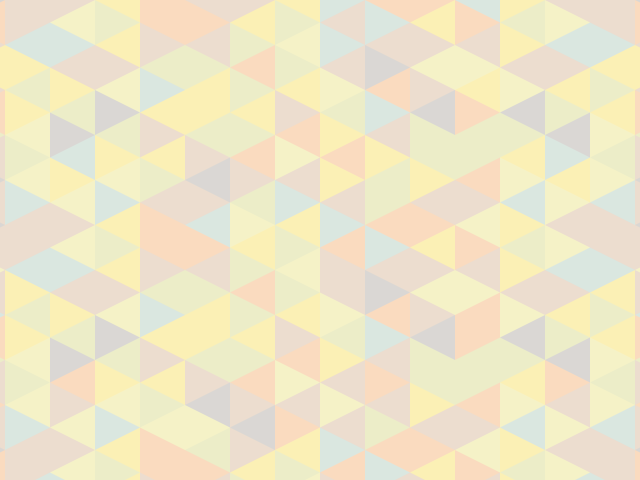
Give the GLSL for this pattern, as a Shadertoy shader.

```glsl
// Pastel mosaic of sideways triangles in vertical columns, mirrored at the outer edges.
#define TILE 0.09375      // triangle side and column width, in canvas heights
#define ROW_SHIFT 0.16667 // vertical offset of the lattice, in tiles
#define REPEAT_ROWS 5.0   // tiles before a column repeats
#define INNER_COLS 4.0    // columns each side of the centre that are not mirrored
#define DIAMOND_COL 3.0   // seam where triangles pair into diamonds
#define DIAMOND_RATE 0.6  // share of paired triangles on that seam
#define REROLL_RATE 0.15  // share of tiles that change between repeats
#define SEED 4.0
#define SAMPLES 4         // antialiasing samples per axis

float hash(vec2 p) {
    return fract(sin(dot(p, vec2(127.1, 311.7)) + SEED) * 43758.5453);
}

// Weighted choice: the thresholds are cumulative area shares.
vec3 pastel(float r) {
    if (r < 0.19) return vec3(0.985, 0.940, 0.710); // yellow
    if (r < 0.36) return vec3(0.925, 0.865, 0.810); // rose
    if (r < 0.55) return vec3(0.925, 0.929, 0.785); // sage
    if (r < 0.66) return vec3(0.855, 0.905, 0.880); // mist
    if (r < 0.81) return vec3(0.980, 0.860, 0.750); // peach
    if (r < 0.90) return vec3(0.962, 0.950, 0.780); // cream
    return vec3(0.855, 0.845, 0.830);               // grey
}

vec3 mosaic(vec2 p) {
    float reach = abs(p.x);
    float column = floor(reach);

    // Two diagonal line families number the triangles up each column.
    float level = floor(p.y - 0.5 * p.x) + floor(p.y + 0.5 * p.x);
    float period = floor(level / (2.0 * REPEAT_ROWS));
    float step_ = mod(level, 2.0 * REPEAT_ROWS);
    float pair = floor(step_ * 0.5);
    float odd = mod(step_, 2.0);
    float side = reach < INNER_COLS ? sign(p.x) : 0.0;

    // Join triangles that share a vertical base into diamonds.
    vec2 diamond = vec2(pair + 31.0, side);
    if (column == DIAMOND_COL && odd > 0.5 && hash(diamond) < DIAMOND_RATE)
        column -= 1.0;

    // A few pairs take new colours in each vertical repeat.
    vec2 key = vec2(column + 17.0 * side, pair);
    if (hash(key + vec2(5.3, 9.1 + 7.0 * period)) < REROLL_RATE)
        key += vec2(0.0, 13.0 * (period + 2.0));

    // Both triangles of a pair always differ in colour.
    float contrast = 0.25 + 0.5 * hash(key + 3.7);
    return pastel(fract(hash(key) + odd * contrast));
}

void mainImage(out vec4 fragColor, in vec2 fragCoord) {
    vec3 sum = vec3(0.0);
    for (int j = 0; j < SAMPLES; j++) {
        for (int i = 0; i < SAMPLES; i++) {
            vec2 jitter = (vec2(i, j) + 0.5) / float(SAMPLES) - 0.5;
            vec2 p = (fragCoord + jitter - 0.5 * iResolution.xy) / iResolution.y;
            sum += mosaic(p / TILE + vec2(0.0, ROW_SHIFT));
        }
    }
    fragColor = vec4(sum / float(SAMPLES * SAMPLES), 1.0);
}
```
